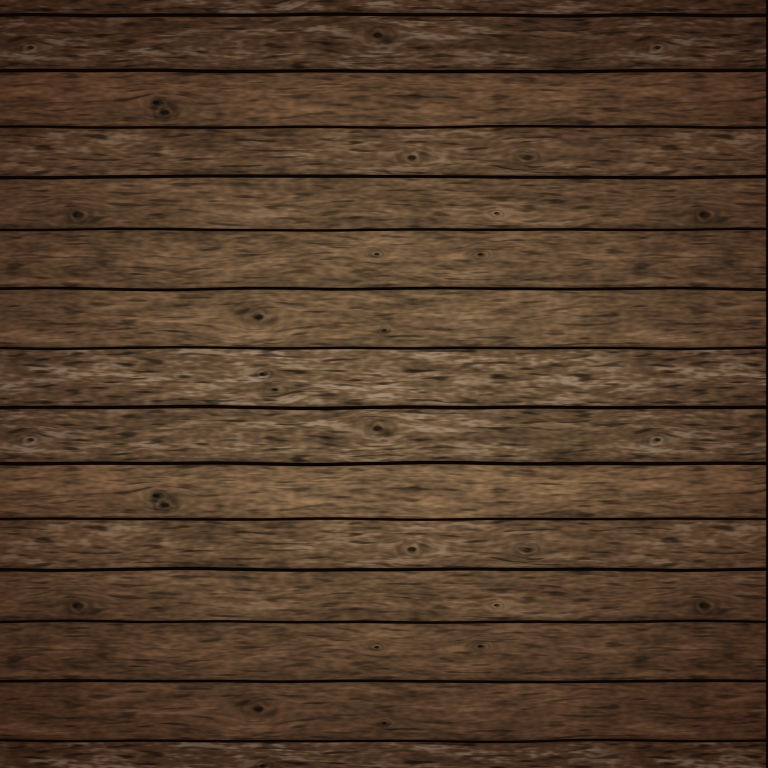
Reproduce this texture procedurally as a Shadertoy shader.

```glsl
const int PLANKS = 7;
// Seam depths inside one vertical repeat, measured downwards
const float SEAMS[8] = float[8](0.0, 0.073, 0.1455, 0.211, 0.279, 0.357, 0.434, 0.511);
// Share of pale weathering on each plank
const float WEAR[7] = float[7](0.75, 0.12, 0.6, 0.3, 0.15, 0.2, 0.95);
const float FIRST_SEAM = 0.0195;
const float REPEAT_X = 0.816;
const float SEAM_HALF_WIDTH = 0.0015;
const float SEAM_WOBBLE = 0.003;
const float SHADOW_REACH = 0.0035;
const float BORDER_WIDTH = 0.0025;
const int KNOTS = 2;
const vec2 KNOT_SIZE = vec2(0.022, 0.011);
const float GRAIN_CONTRAST = 0.55;
const float PORE_DEPTH = 0.5;
const vec3 WOOD_CENTRE = vec3(0.44, 0.345, 0.245);
const vec3 WOOD_RIM = vec3(0.225, 0.135, 0.088);
const vec3 WEATHERED = vec3(0.62, 0.54, 0.46);
const vec3 GAP = vec3(0.04, 0.015, 0.008);

float hash(vec2 p) {
    vec3 q = fract(p.xyx * 0.1031);
    q += dot(q, q.yzx + 33.33);
    return fract((q.x + q.y) * q.z);
}

// Slope of one lattice gradient, wrapped horizontally
float slope(vec2 cell, vec2 offset, float period) {
    float angle = 6.2832 * hash(vec2(mod(cell.x, period), cell.y));
    return dot(vec2(cos(angle), sin(angle)), offset);
}

// Gradient noise that tiles in x
float noise(vec2 p, float period) {
    vec2 c = floor(p), f = p - c;
    vec2 w = f * f * f * (f * (f * 6.0 - 15.0) + 10.0);
    vec2 e = vec2(1.0, 0.0);
    float low = mix(slope(c, f, period), slope(c + e, f - e, period), w.x);
    float high = mix(slope(c + e.yx, f - e.yx, period), slope(c + 1.0, f - 1.0, period), w.x);
    return mix(low, high, w.y);
}

// Layered noise; freq.x must be whole so that the boards tile
float fbm(vec2 p, vec2 freq) {
    float sum = 0.0, gain = 1.0;
    for (int i = 0; i < 3; i++) {
        sum += gain * noise(p * freq + float(i) * vec2(0.0, 19.0), freq.x);
        freq *= 2.0;
        gain *= 0.6;
    }
    return sum;
}

void mainImage(out vec4 fragColor, in vec2 fragCoord) {
    vec2 uv = fragCoord / iResolution.xy;
    float pixel = 1.0 / iResolution.y;
    float u = uv.x / REPEAT_X;

    // Find the plank under this point
    float down = 1.0 - uv.y;
    float wobble = SEAM_WOBBLE * noise(vec2(u * 5.0, down * 15.0), 5.0);
    float depth = mod(down - FIRST_SEAM + wobble, SEAMS[PLANKS]);
    int plank = 0;
    for (int i = 1; i < PLANKS; i++) if (depth >= SEAMS[i]) plank = i;
    float id = float(plank);
    float above = depth - SEAMS[plank];
    float below = SEAMS[plank + 1] - depth;

    // Knots bend the grain and add dark rings
    float bend = 0.0, knot = 0.0;
    for (int i = 0; i < KNOTS; i++) {
        vec2 seed = vec2(id * 7.0 + 3.0, float(i) * 13.0 + 5.0);
        float centre = mix(SEAMS[plank], SEAMS[plank + 1], 0.25 + 0.5 * hash(seed + 31.0));
        float across = (fract(u - hash(seed) + 0.5) - 0.5) * REPEAT_X;
        vec2 size = KNOT_SIZE * mix(0.4, 1.1, hash(seed + 57.0));
        float r = length(vec2(across, depth - centre) / size);
        bend += (depth - centre) * 0.75 * exp(-0.4 * r * r);
        float ring = 0.5 + 0.5 * sin(r * 9.0 + 5.0 * noise(vec2(u * 60.0, depth * 90.0), 60.0));
        knot += 0.35 * ring * exp(-r * r) + 0.45 * (1.0 - smoothstep(0.1, 0.4, r));
    }

    // Stretched grain, separate for every plank
    float wave = 0.006 * noise(vec2(u * 5.0, depth * 25.0 + id * 11.0), 5.0);
    vec2 g = vec2(u, depth - bend + wave + id * 0.7);
    float broad = fbm(g, vec2(4.0, 32.0));
    float fine = fbm(g, vec2(14.0, 110.0));
    float fibre = noise(g * vec2(70.0, 250.0), 70.0);
    float pores = smoothstep(0.12, 0.5, noise(g * vec2(22.0, 200.0) + vec2(0.0, 41.0), 22.0));

    // Light pooled in the middle
    float glow = 1.0 - smoothstep(0.05, 0.74, length((uv - 0.5) * vec2(0.85, 1.0)));
    vec3 color = mix(WOOD_RIM, WOOD_CENTRE, glow);
    color *= 0.94 + 0.14 * hash(vec2(id, 71.0));
    color *= 1.0 + GRAIN_CONTRAST * (0.45 * broad + 0.6 * fine + 0.45 * fibre);

    // Pale flakes gathered in patches
    float wear = WEAR[plank];
    float patches = smoothstep(-0.25, 0.45, broad + 0.5 * wear - 0.3);
    float flakes = smoothstep(-0.1, 0.55, fine + 0.5 * fibre);
    vec3 pale = WEATHERED * mix(0.6, 1.0, glow);
    color = mix(color, pale, 0.85 * wear * patches * flakes);
    color *= 1.0 - PORE_DEPTH * pores * mix(0.6, 1.0, wear);
    color *= 1.0 - min(knot, 0.7);

    // Shaded plank edges and dark gaps
    color *= 1.0 - 0.4 * exp(-below / SHADOW_REACH) - 0.2 * exp(-above / SHADOW_REACH);
    float nearest = above < below ? id : mod(id + 1.0, float(PLANKS));
    float halfWidth = SEAM_HALF_WIDTH * mix(0.7, 1.3, hash(vec2(nearest, 23.0)));
    float gap = 1.0 - smoothstep(halfWidth - 0.5 * pixel, halfWidth + pixel, min(above, below));
    float border = smoothstep(-pixel, pixel, uv.x - 1.0 + BORDER_WIDTH);
    color = mix(color, GAP, max(gap, border));

    fragColor = vec4(clamp(color, 0.0, 1.0), 1.0);
}
```
